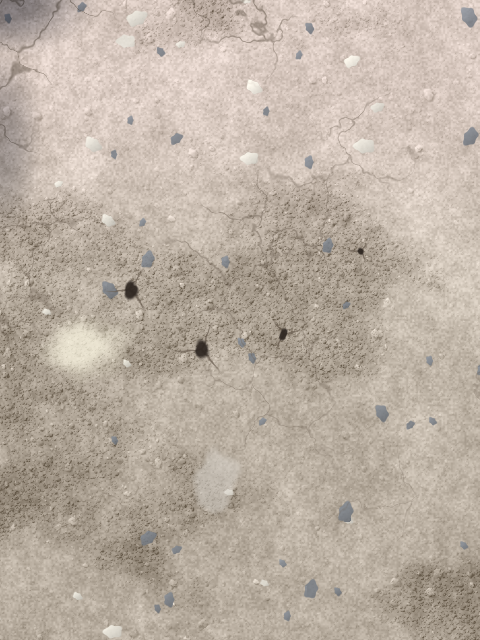
Write a Shadertoy shader that draws this texture.

```glsl
const vec3 SOIL_DARK = vec3(0.53, 0.485, 0.425);
const vec3 SOIL_LIGHT = vec3(0.91, 0.87, 0.82);
const vec3 PINK_TINT = vec3(1.01, 0.985, 1.005);
const vec3 HOLE_COLOR = vec3(0.17, 0.14, 0.12);
const vec3 CRACK_COLOR = vec3(0.42, 0.37, 0.32);
const vec3 SLATE_COLOR = vec3(0.47, 0.50, 0.54);
const vec3 CHALK_COLOR = vec3(0.95, 0.94, 0.90);
const vec3 SUN_COLOR = vec3(1.0, 0.98, 0.90);
const vec2 LIGHT_DIR = vec2(-0.6, 0.8);
const float CRACK_FREQ = 9.0;
const float BURROW_CELL = 0.13;
const float BURROW_CHANCE = 0.6;

float hash(vec2 p) {
    vec3 q = fract(p.xyx * vec3(0.1031, 0.1030, 0.0973));
    q += dot(q, q.yzx + 33.33);
    return fract((q.x + q.y) * q.z);
}

vec2 hash2(vec2 p) { return vec2(hash(p), hash(p + 71.7)); }

float noise(vec2 p) {
    vec2 i = floor(p), f = fract(p);
    f = f * f * (3.0 - 2.0 * f);
    return mix(mix(hash(i), hash(i + vec2(1, 0)), f.x),
               mix(hash(i + vec2(0, 1)), hash(i + vec2(1, 1)), f.x), f.y);
}

float fbm(vec2 p) {
    float sum = 0.0, amp = 0.53;
    for (int i = 0; i < 4; i++) {
        sum += amp * noise(p);
        p = mat2(1.6, 1.2, -1.2, 1.6) * p + 13.1;
        amp *= 0.5;
    }
    return sum;
}

float disc(float d, float radius, float soft) {
    return 1.0 - smoothstep(radius - soft, radius + soft, d);
}

// Lumpy lit stones: x = tone change, y = stone coverage, z = random value
vec3 pebbles(vec2 p, float freq, float chance) {
    vec2 g = p * freq, id = floor(g);
    float aa = 0.8 * freq / iResolution.y;
    vec3 res = vec3(0.0);
    for (int j = -1; j <= 1; j++)
    for (int i = -1; i <= 1; i++) {
        vec2 cell = id + vec2(i, j);
        if (hash(cell + freq) > chance) continue;
        vec2 d = g - cell - 0.5 - 0.8 * (hash2(cell + 5.3) - 0.5);
        float rnd = hash(cell + 27.1);
        float radius = mix(0.2, 0.5, rnd * rnd);
        float turn = 6.28 * hash(cell + 43.9);
        float angle = atan(d.y, d.x + 1e-5);
        float lump = 1.0 + 0.2 * sin(2.0 * angle + turn) + 0.1 * sin(5.0 * angle - turn);
        float body = disc(length(d) * lump, radius, aa);
        float shadow = disc(length(d + 0.4 * radius * LIGHT_DIR), radius, 0.4 * radius);
        float lit = 0.15 + 0.4 * dot(d, LIGHT_DIR) / radius + 0.5 * (hash(cell + 61.0) - 0.5);
        res.x = mix(min(res.x, -0.65 * shadow), lit, body);
        res.z = mix(res.z, turn / 6.28, step(0.01, body));
        res.y = max(res.y, body);
    }
    return res;
}

// Thin borders between warped cells
float cracks(vec2 p) {
    vec2 g = CRACK_FREQ * p + 0.7 * vec2(fbm(p * 22.0), fbm(p * 22.0 + 40.0));
    vec2 id = floor(g);
    float near = 9.0, second = 9.0;
    for (int j = -1; j <= 1; j++)
    for (int i = -1; i <= 1; i++) {
        vec2 cell = id + vec2(i, j);
        float d = length(g - cell - hash2(cell));
        second = min(second, max(near, d));
        near = min(near, d);
    }
    return 1.0 - smoothstep(0.0, 0.045, second - near);
}

// Insect holes: x = hole, y = radiating cracks, z = loose soil around
vec3 burrows(vec2 p) {
    vec2 id = floor(p / BURROW_CELL);
    vec2 w = p + 0.012 * (vec2(fbm(p * 45.0), fbm(p * 45.0 + 9.0)) - 0.5);
    vec3 res = vec3(0.0);
    for (int j = -1; j <= 1; j++)
    for (int i = -1; i <= 1; i++) {
        vec2 cell = id + vec2(i, j);
        vec2 center = (cell + 0.2 + 0.6 * hash2(cell + 3.0)) * BURROW_CELL;
        float zone = length((center - vec2(0.4, 0.58)) / vec2(0.24, 0.2));
        if (zone > 1.0 || hash(cell + 8.0) > BURROW_CHANCE) continue;
        vec2 d = w - center;
        float radius = mix(0.005, 0.012, hash(cell + 12.0));
        float dist = length(d * vec2(1.25, 0.85));
        res.x = max(res.x, disc(dist, radius, 0.3 * radius));
        res.z = max(res.z, 1.0 - smoothstep(radius, 4.0 * radius, dist));
        for (int k = 0; k < 3; k++) {
            float a = 2.1 * float(k) + 5.0 * hash(cell + 19.0);
            vec2 dir = vec2(cos(a), sin(a));
            float along = dot(d, dir);
            float line = disc(abs(dot(d, vec2(-dir.y, dir.x))), 0.0012, 0.001);
            res.y = max(res.y, line * step(0.0, along) * (1.0 - smoothstep(2.0, 4.5, along / radius)));
        }
    }
    return res;
}

void mainImage(out vec4 fragColor, in vec2 fragCoord) {
    vec2 p = fragCoord / iResolution.y;
    vec3 hole = burrows(p);

    // Smooth crust and patches of loose rubble
    float patches = fbm(p * vec2(4.5, 6.5) + 3.7) - 0.12 * smoothstep(0.6, 0.95, p.y);
    float rubble = max(smoothstep(0.42, 0.64, patches), 0.7 * hole.z);
    float tone = mix(0.50, 0.83, smoothstep(0.0, 0.95, p.y)) - 0.24 * rubble;
    tone += 0.35 * (fbm(p * 9.0 + 20.0) - 0.5) + 0.35 * (fbm(p * 55.0) - 0.5);
    tone += 0.30 * (noise(p * 330.0) - 0.5);

    // Grains from fine to coarse
    float strength = mix(0.3, 0.85, rubble);
    tone += strength * pebbles(p, 210.0, mix(0.3, 0.8, rubble)).x;
    tone += strength * pebbles(p, 120.0, mix(0.12, 0.6, rubble)).x;
    tone += 0.6 * pebbles(p, 62.0, mix(0.02, 0.18, rubble)).x;
    vec3 col = mix(SOIL_DARK, SOIL_LIGHT, clamp(tone, -0.35, 1.12));
    col *= mix(vec3(1.0), PINK_TINT, smoothstep(0.5, 0.9, p.y));

    // Scattered slate and chalk chips
    vec3 chip = pebbles(p + 0.31, 38.0, 0.045);
    vec3 chipColor = mix(SLATE_COLOR, CHALK_COLOR, step(0.6, chip.z));
    col = mix(col, chipColor * (0.95 + 0.25 * chip.x), 0.8 * chip.y);

    // Cracks and holes
    float crackZone = smoothstep(0.5, 0.68, noise(p * 5.0 + 31.0)) * mix(0.2, 0.8, p.y);
    col = mix(col, CRACK_COLOR, max(0.7 * cracks(p) * crackZone, 0.75 * hole.y));
    col = mix(col, HOLE_COLOR, 0.92 * hole.x);

    // Sunlit spot, chalky stain and shade at the upper left
    float wobble = 0.05 * (fbm(p * 18.0) - 0.5);
    float sun = disc(length((p - vec2(0.137, 0.46)) * vec2(0.85, 1.1)) + wobble, 0.043, 0.025);
    float stain = disc(length((p - vec2(0.34, 0.245)) * vec2(1.2, 0.9)) + wobble, 0.033, 0.01);
    col = mix(col, SUN_COLOR, 0.72 * sun);
    col = mix(col, vec3(0.83, 0.81, 0.78), 0.55 * stain);
    float corner = disc(length((p - vec2(0.0, 1.0)) * vec2(1.0, 1.7)), 0.10, 0.07);
    float side = disc(length((p - vec2(0.0, 0.78)) * vec2(2.3, 1.0)), 0.10, 0.07);
    col *= 1.0 - vec3(0.42, 0.41, 0.38) * max(corner, 0.6 * side);
    fragColor = vec4(clamp(col, 0.0, 1.0), 1.0);
}
```
